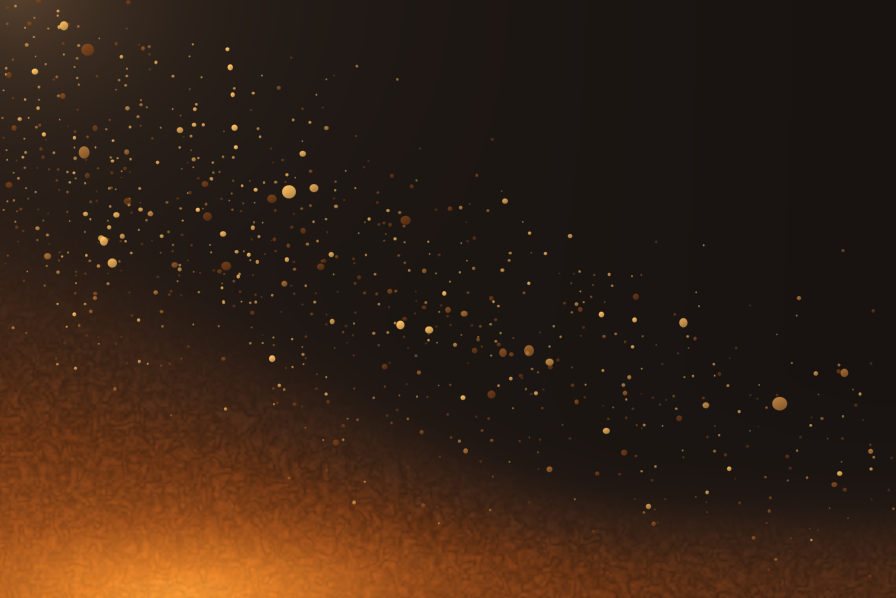
A WebGL 2 fragment shader for this background:

```glsl
#version 300 es
precision highp float;
uniform vec2 u_resolution;
out vec4 fragColor;

const vec3 UMBER = vec3(0.105, 0.083, 0.073);
const vec3 BROWN = vec3(0.24, 0.14, 0.085);
const vec3 RUST = vec3(0.41, 0.20, 0.075);
const vec3 COPPER = vec3(0.62, 0.31, 0.10);
const vec3 AMBER = vec3(0.87, 0.49, 0.15);
const vec3 FLAME = vec3(1.0, 0.65, 0.23);
const vec3 GOLD = vec3(0.93, 0.70, 0.36);

float hash(vec2 p) {
  vec3 q = fract(p.xyx * vec3(0.1031, 0.1030, 0.0973));
  q += dot(q, q.yzx + 33.33);
  return fract((q.x + q.y) * q.z);
}

float noise(vec2 p) {
  vec2 i = floor(p), f = fract(p);
  f = f * f * (3.0 - 2.0 * f);
  return mix(mix(hash(i), hash(i + vec2(1, 0)), f.x),
             mix(hash(i + vec2(0, 1)), hash(i + vec2(1, 1)), f.x), f.y);
}

float bell(float x) { return exp(-x * x); }

// Warmth of the floor light: a wide slope plus a hot core at the lower left
float heatAt(vec2 uv) {
  float reach = mix(0.42, 0.12, smoothstep(-0.15, 0.75, uv.x));
  float strength = mix(0.5, 0.2, smoothstep(0.2, 1.0, uv.x));
  float core = bell((uv.x - 0.2) / 0.22) * bell(uv.y / 0.11);
  return 0.10 + strength * bell(uv.y / reach) + 0.33 * core;
}

vec3 heatColor(float heat) {
  vec3 c = mix(UMBER, BROWN, smoothstep(0.09, 0.25, heat));
  c = mix(c, RUST, clamp((heat - 0.24) / 0.17, 0.0, 1.0));
  c = mix(c, COPPER, clamp((heat - 0.41) / 0.21, 0.0, 1.0));
  c = mix(c, AMBER, clamp((heat - 0.62) / 0.25, 0.0, 1.0));
  return mix(c, FLAME, clamp((heat - 0.87) / 0.13, 0.0, 1.0));
}

// Fine cracked grain, centred near zero
float leather(vec2 p) {
  vec2 warp = vec2(noise(p * 40.0), noise(p * 40.0 + 17.0));
  float ridge = abs(2.0 * noise(p * 85.0 + 1.5 * warp) - 1.0);
  return 0.6 * (ridge - 0.4) + 0.5 * (noise(p * 190.0) - 0.5);
}

// Share of grains along the diagonal drift, thickest at the upper left
float driftDensity(vec2 uv) {
  float offset = uv.y - (0.78 - 0.6 * uv.x);
  float band = bell(offset / mix(0.25, 0.17, uv.x));
  return band * mix(1.0, 0.45, smoothstep(0.1, 0.8, uv.x));
}

// One layer of grains: rgb is colour, a is coverage
vec4 grains(vec2 p, float cells, float radius, float amount, float seed,
            float aspect, float pixel) {
  vec2 id = floor(p * cells);
  vec2 key = id + seed;
  float margin = min(radius * cells * 1.4, 0.45);
  vec2 jitter = vec2(hash(key + 3.1), hash(key + 47.7));
  vec2 center = (id + mix(vec2(margin), vec2(1.0 - margin), jitter)) / cells;
  vec2 uv = center / vec2(aspect, 1.0);
  float present = step(hash(key + 91.3), amount * driftDensity(uv));

  float size = radius * mix(0.5, 1.0, hash(key + 12.9));
  vec2 d = p - center;
  d.x *= mix(0.85, 1.15, hash(key + 5.7));
  float cover = 1.0 - smoothstep(size - pixel, size + pixel, length(d));

  // Grains dim toward the lower right and brighten on the lit upper side
  float bright = hash(key + 63.1) + 0.35 * (uv.y - 0.5) - 0.15 * uv.x;
  vec3 color = mix(COPPER * 0.85, GOLD, smoothstep(0.2, 0.75, bright));
  float light = clamp(dot(d, vec2(-0.4, 0.7)) / size, -1.0, 1.0);
  color *= 1.0 + 0.2 * light;
  return vec4(color, cover * present * mix(0.6, 1.0, clamp(bright, 0.0, 1.0)));
}

void main() {
  vec2 uv = gl_FragCoord.xy / u_resolution;
  float aspect = u_resolution.x / u_resolution.y;
  vec2 p = uv * vec2(aspect, 1.0);
  float pixel = 0.8 / u_resolution.y;

  // Floor light with grain that fades into the dark
  float heat = heatAt(uv);
  float texture_ = leather(p) * smoothstep(0.10, 0.3, heat);
  float roughness = mix(0.42, 0.14, smoothstep(0.3, 0.85, heat));
  vec3 color = heatColor(heat) * (1.0 + roughness * texture_);

  // Soft haze in the upper left corner, gentle shade at the upper right
  float haze = exp(-length((uv - vec2(0.02, 1.02)) * vec2(1.3, 1.0)) / 0.19);
  color += vec3(0.25, 0.18, 0.11) * haze;
  color *= 1.0 - 0.12 * smoothstep(0.5, 1.0, uv.x) * smoothstep(0.1, 0.4, uv.y);

  // Drifting grains, from dust to large flecks
  for (int i = 0; i < 5; i++) {
    float level = float(i);
    float cells = 58.0 * pow(0.62, level);
    float radius = 0.0024 * pow(1.48, level);
    float amount = mix(0.42, 0.30, level / 4.0);
    vec4 grain = grains(p, cells, radius, amount, 131.0 * level + 20.0, aspect, pixel);
    float fade = mix(0.7, 1.0, min(level / 2.0, 1.0));
    color = mix(color, grain.rgb, grain.a * fade);
  }
  fragColor = vec4(color, 1.0);
}
```
